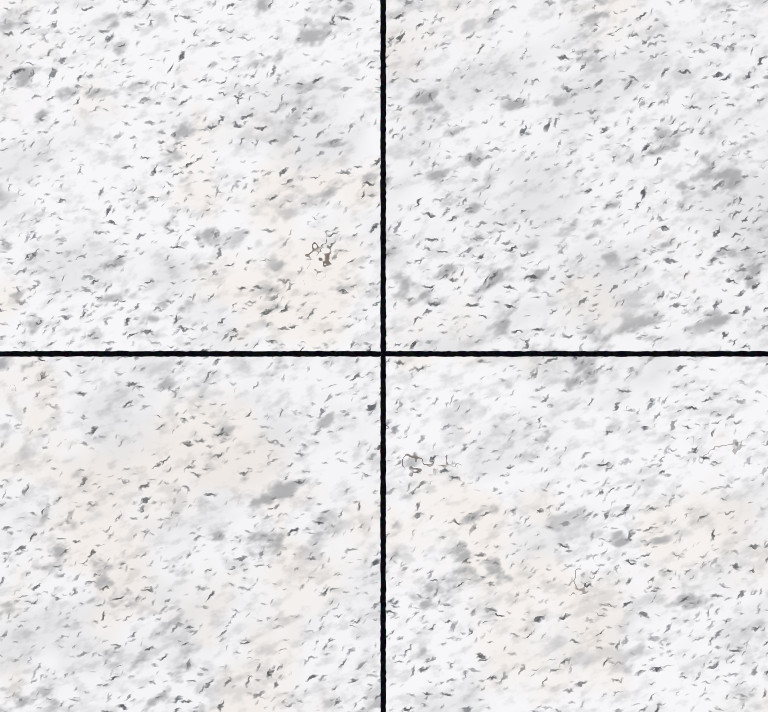
Reproduce this texture procedurally as a Shadertoy shader.

```glsl
#define TILES 2.0
#define JOINT_WIDTH 0.0074
#define JOINT_SHIFT vec2(-0.001, 0.003)
#define FLECK_CELLS 46.0
#define FLECK_TILT 0.45
#define SCAR_CELLS 5.0
#define STONE_WHITE vec3(0.965, 0.965, 0.977)
#define STONE_GREY vec3(0.865, 0.865, 0.875)
#define STONE_WARM vec3(0.955, 0.925, 0.895)
#define FLECK_COLOR vec3(0.27, 0.28, 0.29)
#define SCAR_COLOR vec3(0.37, 0.33, 0.30)
#define JOINT_COLOR vec3(0.045, 0.045, 0.065)

float hash(vec2 p) {
    return fract(sin(dot(p, vec2(127.1, 311.7))) * 43758.5453);
}

vec2 hash2(vec2 p) {
    return vec2(hash(p), hash(p + 17.3));
}

float noise(vec2 p) {
    vec2 i = floor(p), f = fract(p);
    f = f * f * (3.0 - 2.0 * f);
    return mix(mix(hash(i), hash(i + vec2(1, 0)), f.x),
               mix(hash(i + vec2(0, 1)), hash(i + vec2(1, 1)), f.x), f.y);
}

float fbm(vec2 p) {
    float sum = 0.0, gain = 0.5;
    for (int i = 0; i < 4; i++) {
        sum += gain * noise(p);
        p = mat2(1.6, 1.2, -1.2, 1.6) * p + 5.7;
        gain *= 0.5;
    }
    return sum / 0.9375;
}

vec2 rotate(vec2 p, float angle) {
    float c = cos(angle), s = sin(angle);
    return vec2(c * p.x + s * p.y, c * p.y - s * p.x);
}

// Scattered ragged ellipses, one candidate per cell; returns their opacity
float flecks(vec2 p, float cells, float chance, vec2 radii, float rough, float pixel) {
    vec2 q = p * cells;
    vec2 warp = vec2(noise(q * rough), noise(q * rough + 31.7)) - 0.5;
    warp += 0.5 * (vec2(noise(q * rough * 2.3), noise(q * rough * 2.3 + 9.1)) - 0.5);
    float aa = pixel * cells, ink = 0.0;
    for (int j = -1; j <= 1; j++)
    for (int i = -1; i <= 1; i++) {
        vec2 id = floor(q) + vec2(i, j);
        vec2 rnd = hash2(id + 3.7);
        float cluster = smoothstep(0.25, 0.7, noise(id * 0.23 + 50.0));
        if (hash(id + 71.9) > chance * (0.55 + 0.9 * cluster)) continue;
        float tilt = FLECK_TILT + 1.5 * (rnd.x - 0.5);
        vec2 d = rotate(q - id - hash2(id + 41.3) + 0.26 * warp, tilt);
        vec2 axes = radii * mix(0.5, 1.25, rnd.y);
        float dist = (length(d / axes) - 1.0) * axes.y;
        float strength = mix(0.35, 1.0, hash(id + 23.1));
        ink = max(ink, strength * (1.0 - smoothstep(-aa, aa, dist)));
    }
    return ink;
}

vec3 stone(vec2 p, float pixel) {
    // Cloudy white ground with warm patches and fine slanted grain
    vec2 slanted = rotate(p, FLECK_TILT) * vec2(0.6, 1.0);
    float cloud = fbm(slanted * 13.0);
    float grain = fbm(slanted * 95.0 + 8.0);
    vec3 color = mix(STONE_WHITE, STONE_GREY, 0.65 * smoothstep(0.45, 0.78, cloud));
    color = mix(color, STONE_WARM, 0.65 * smoothstep(0.52, 0.75, fbm(p * 7.0 + 20.0)));
    color *= 1.0 - 0.10 * smoothstep(0.45, 0.85, grain);

    // Soft grey smudges gathered in clusters
    float smudge = smoothstep(0.57, 0.8, fbm(slanted * 48.0 + 60.0));
    color = mix(color, vec3(0.62, 0.62, 0.63),
                smudge * mix(0.25, 0.75, smoothstep(0.4, 0.65, noise(p * 11.0 + 4.0))));

    // Mineral flecks in two sizes
    float fine = flecks(p + 1.3, FLECK_CELLS * 1.8, 0.3, vec2(0.27, 0.10), 2.6, pixel);
    float large = flecks(p, FLECK_CELLS, 0.42, vec2(0.29, 0.085), 3.4, pixel);
    color = mix(color, FLECK_COLOR, 0.55 * fine);
    color = mix(color, FLECK_COLOR, 0.85 * large);

    // A few long brownish scars
    float scar = flecks(p + 2.1, SCAR_CELLS, 0.2, vec2(0.13, 0.014), 13.0, pixel);
    scar *= smoothstep(0.25, 0.55, noise(slanted * 75.0));
    return mix(color, SCAR_COLOR, 0.8 * scar);
}

void mainImage(out vec4 fragColor, in vec2 fragCoord) {
    float pixel = 1.0 / iResolution.y;
    vec2 size = vec2(iResolution.x * pixel, 1.0);
    vec2 uv = fragCoord / iResolution.xy - JOINT_SHIFT;
    vec2 p = uv * size;

    // Each tile takes its own piece of stone and a slight shade
    vec2 tile = clamp(floor(uv * TILES), 0.0, TILES - 1.0);
    vec3 color = stone(p + 3.0 * hash2(tile + 5.0) + tile * 2.0, pixel);
    color *= 1.0 + 0.012 * (hash(tile + 9.0) - 0.5);

    // Dark joints between tiles, with ragged edges and faint coloured grit
    vec2 line = clamp(round(uv * TILES), 1.0, TILES - 1.0) / TILES;
    vec2 gap = abs(uv - line) * size;
    float edge = min(gap.x, gap.y) - 0.5 * JOINT_WIDTH;
    edge += 0.0012 * (noise(p * 190.0) - 0.5);
    vec3 grit = vec3(noise(p * 330.0), noise(p * 330.0 + 40.0), noise(p * 330.0 + 80.0));
    vec3 joint = JOINT_COLOR + 0.09 * (grit - 0.5);
    color = mix(joint, color, smoothstep(-0.7 * pixel, 0.7 * pixel, edge));

    fragColor = vec4(clamp(color, 0.0, 1.0), 1.0);
}
```
